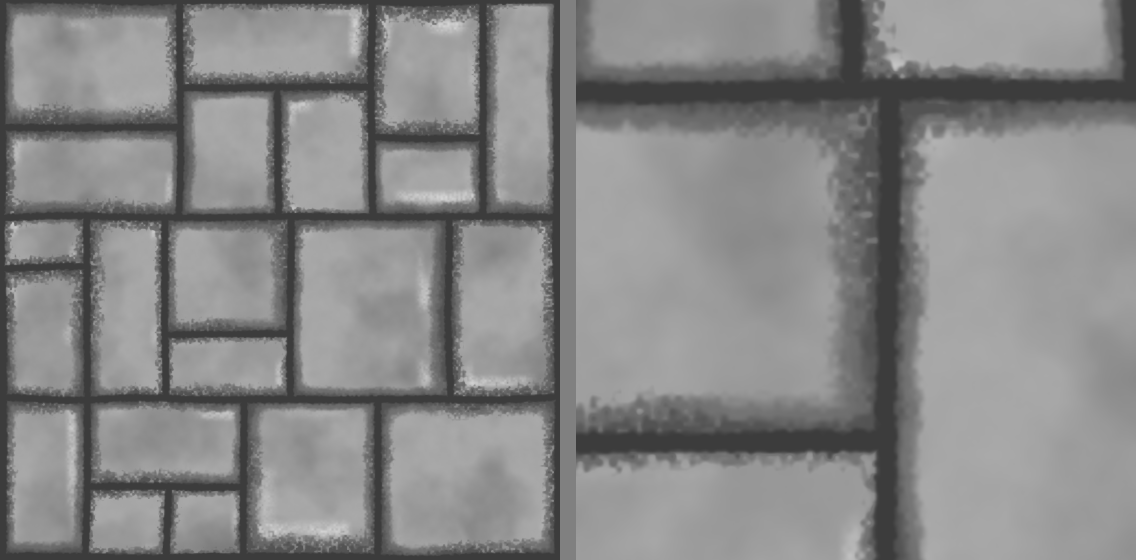
Left, the full canvas; right, a detail of the centre.
This texture is drawn by a WebGL 1 fragment shader. Its source:

```glsl
precision highp float;
// Hand-painted grey stone paving: irregular slabs, dark joints, chalky worn bevels.
uniform vec2 u_resolution;

#define JOINT_HALF 0.0062
#define WOBBLE 0.006
#define BEVEL_BASE 0.012
#define BEVEL_GROW 0.060
#define CHALK 0.65
#define MOTTLE 0.26
#define GLINT 0.17
#define JOINT_TONE 0.235
#define RIM_TONE 0.325
#define BEVEL_TONE 0.425
#define FACE_TONE 0.622

float hash(vec2 p) {
  vec3 q = fract(p.xyx * vec3(0.1031, 0.1030, 0.0973));
  q += dot(q, q.yzx + 33.33);
  return fract((q.x + q.y) * q.z);
}

// Value noise with n cells across the canvas, wrapping at its borders.
float noise(vec2 p, float n) {
  p *= n;
  vec2 i = floor(p), f = fract(p);
  f = f * f * (3.0 - 2.0 * f);
  vec2 a = mod(i, n), b = mod(i + 1.0, n);
  return mix(mix(hash(a + n), hash(vec2(b.x, a.y) + n), f.x),
             mix(hash(vec2(a.x, b.y) + n), hash(b + n), f.x), f.y);
}

float fbm(vec2 p, float n) {
  float sum = 0.0, gain = 0.5;
  for (int k = 0; k < 4; k++) {
    sum += gain * noise(p, n);
    n *= 2.0;
    gain *= 0.5;
  }
  return sum / 0.9375;
}

vec4 hashSides(vec2 seed) {
  return vec4(hash(seed), hash(seed + 17.3), hash(seed + 41.7), hash(seed + 73.1));
}

// Each cut keeps the part of the slab (low corner, high corner) that holds p.
void cutX(inout vec4 slab, vec2 p, float x) {
  if (p.x < x) slab.z = min(slab.z, x); else slab.x = max(slab.x, x);
}

void cutY(inout vec4 slab, vec2 p, float y) {
  if (p.y < y) slab.w = min(slab.w, y); else slab.y = max(slab.y, y);
}

void cutColumns(inout vec4 slab, vec2 p, vec4 xs) {
  cutX(slab, p, xs.x);
  cutX(slab, p, xs.y);
  cutX(slab, p, xs.z);
  cutX(slab, p, xs.w);
}

// Three courses, split into columns, some of them split again.
vec4 slabAt(vec2 p) {
  vec4 slab = vec4(0.004, 0.004, 0.994, 0.997);
  cutY(slab, p, 0.614);
  cutY(slab, p, 0.288);
  if (p.y > 0.614) {
    cutColumns(slab, p, vec4(0.321, 0.664, 0.864, 0.994));
    if (p.x < 0.321) cutY(slab, p, 0.773);
    else if (p.x < 0.664) {
      cutY(slab, p, 0.843);
      if (p.y < 0.843) cutX(slab, p, 0.498);
    } else if (p.x < 0.864) cutY(slab, p, 0.754);
  } else if (p.y > 0.288) {
    cutColumns(slab, p, vec4(0.153, 0.297, 0.519, 0.802));
    if (p.x < 0.153) cutY(slab, p, 0.522);
    else if (p.x > 0.297 && p.x < 0.519) cutY(slab, p, 0.402);
  } else {
    cutColumns(slab, p, vec4(0.153, 0.435, 0.673, 0.994));
    if (p.x > 0.153 && p.x < 0.435) {
      cutY(slab, p, 0.131);
      if (p.y < 0.131) cutX(slab, p, 0.298);
    }
  }
  return slab;
}

void main() {
  vec2 uv = gl_FragCoord.xy / u_resolution;
  vec2 p = uv + WOBBLE * (vec2(noise(uv, 7.0), noise(uv, 8.0)) - 0.5);
  vec4 slab = slabAt(p);
  vec2 size = slab.zw - slab.xy;
  vec2 seed = floor((slab.xy + slab.zw) * 500.0);

  // Distance to the four sides, then in units of each side's own bevel width.
  vec4 sides = vec4(p - slab.xy, slab.zw - p);
  float joint = min(min(sides.x, sides.y), min(sides.z, sides.w));
  float bevel = BEVEL_BASE + BEVEL_GROW * min(size.x, size.y);
  vec4 depth = sides / (bevel * (0.65 + 0.8 * hashSides(seed)));
  float inset = -log(dot(exp(-5.0 * depth), vec4(1.0))) / 5.0;

  // Chalky grain roughens the painted edges in patches.
  float grain = 0.6 * noise(uv, 256.0) + 0.4 * noise(uv, 140.0) - 0.5;
  float rough = CHALK * smoothstep(0.3, 0.7, noise(uv, 11.0) * 0.6 + 0.4 * hash(seed + 5.0));
  float edge = inset + 0.45 * (fbm(uv, 26.0) - 0.5) + (0.2 + rough) * grain;
  float face = smoothstep(0.62, 1.08, edge);

  // Cloudy face with dark blotches.
  float cloud = fbm(uv + 0.013 * hash(seed), 9.0) - 0.5;
  float stone = FACE_TONE + MOTTLE * min(cloud, 0.12) + 0.03 * (fbm(uv, 48.0) - 0.5);
  stone -= 0.055 * smoothstep(0.54, 0.72, fbm(uv + 0.41, 7.0));

  // Pale worn strokes just inside some sides.
  vec4 stroke = smoothstep(0.75, 1.15, depth) * (1.0 - smoothstep(1.2, 1.9, depth));
  stroke *= smoothstep(0.3, 0.8, hashSides(seed + 9.0));
  float worn = min(dot(stroke, vec4(1.0)), 1.0) * smoothstep(0.5, 0.8, noise(uv, 15.0));
  stone += GLINT * worn * (0.85 + grain);

  float tone = mix(JOINT_TONE, RIM_TONE,
                   smoothstep(0.65, 1.4, joint / JOINT_HALF + 0.7 * grain));
  float open = smoothstep(0.8, 1.3, joint / JOINT_HALF);
  tone = mix(tone, BEVEL_TONE + 0.12 * cloud, open * smoothstep(0.25, 0.62, edge));
  tone = mix(tone, stone, open * face);
  tone += 0.16 * rough * open * (1.0 - face) * smoothstep(0.08, 0.3, grain);
  gl_FragColor = vec4(vec3(tone), 1.0);
}
```
